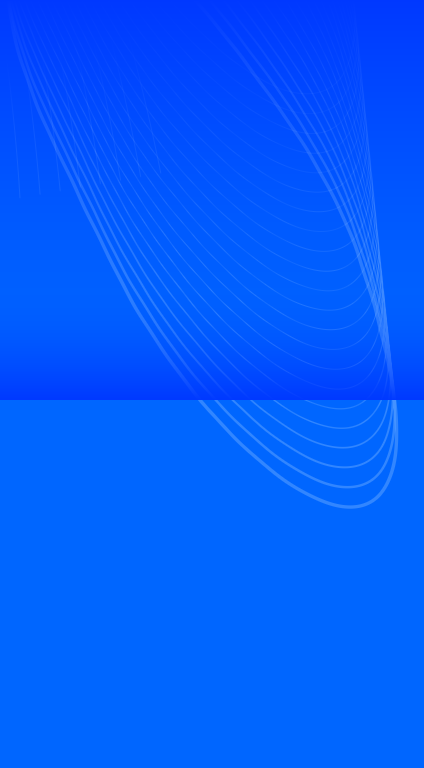
This background is drawn by a Shadertoy shader. Its source:

```glsl
// A family of slanted ellipse outlines, stepped upward, on flat blue.
// Each outline is an implicit sheared ellipse divided by its gradient;
// a deeper blue veil covers the upper half and dims the lines beneath it.

// Signed distance (approximate) to the sheared, slightly bowed ellipse.
float slantedEllipse(vec2 p) {
    const vec2 radii = vec2(0.1654, 0.393);
    const float shear = 0.49;
    float bow = (p.y - 0.26) / 0.143;
    float axis = 0.1317 + shear * p.y + 0.0117 * exp(-bow * bow);
    vec2 q = vec2(p.x - axis, p.y - 0.267) / radii;
    float len = max(length(q), 0.001);
    vec2 slope = q / radii / len;
    slope.y -= shear * slope.x;
    return (len - 1.0) / max(length(slope), 0.001);
}

// Antialiased stroke; lines thinner than a pixel lose strength instead.
float stroke(float dist, float halfWidth, float pixel) {
    float cover = clamp((max(halfWidth, 0.5 * pixel) - abs(dist)) / pixel + 0.5, 0.0, 1.0);
    return cover * min(1.0, 2.0 * halfWidth / pixel);
}

void mainImage(out vec4 fragColor, in vec2 fragCoord) {
    float pixel = 1.0 / iResolution.y;
    // Height spans 0 to 1, measured downward from the top edge.
    vec2 p = vec2(fragCoord.x, iResolution.y - fragCoord.y) * pixel;

    vec3 brightBlue = vec3(0.0, 0.40, 1.0);
    vec3 deepBlue = vec3(0.0, 0.22, 1.0);
    vec3 lineBlue = vec3(0.85, 0.95, 1.0);

    // Veil: dense at the top and at its sharp lower edge, thin between.
    const float veilEdge = 0.5208;
    float rise = max(0.0, 1.0 - p.y / 0.378);
    float fall = max(0.0, (p.y - 0.378) / 0.143);
    float veil = 0.14 + 0.86 * (pow(rise, 1.3) + fall * fall);
    veil = clamp(veil, 0.0, 1.0);
    veil *= 1.0 - smoothstep(-0.5 * pixel, 0.5 * pixel, p.y - veilEdge);

    // Nested outlines: the lowest is the boldest.
    float light = 0.0;
    for (int i = 0; i < 22; i++) {
        float k = float(i);
        vec2 local = p + k * vec2(0.0026, 0.0256);
        float wobble = 0.0005 * sin(local.y * 75.0 + k) * sin(local.x * 43.0);
        float dist = slantedEllipse(local) + wobble;
        float broken = 0.8 + 0.2 * sin(p.y * 260.0 + k * 2.4);
        float strength = 0.23 * mix(1.0, broken, smoothstep(2.0, 6.0, k));
        light += strength * stroke(dist, 0.0022 / (1.0 + 0.35 * k), pixel);
    }

    // Faint hanging threads near the upper left.
    for (int i = 0; i < 8; i++) {
        float k = float(i);
        float up = 0.258 - 0.0046 * k - p.y;
        float threadX = 0.026 + 0.0262 * k - (0.06 + 0.02 * k) * up - 0.2 * up * up;
        float fade = smoothstep(-pixel, pixel, up) * (1.0 - smoothstep(0.08, 0.2, up));
        light += 0.13 * fade * stroke(p.x - threadX, 0.0006, pixel);
    }

    vec3 color = mix(brightBlue, deepBlue, veil);
    float visible = min(light, 0.32) * pow(1.0 - veil, 0.85);
    fragColor = vec4(mix(color, lineBlue, visible), 1.0);
}
```
